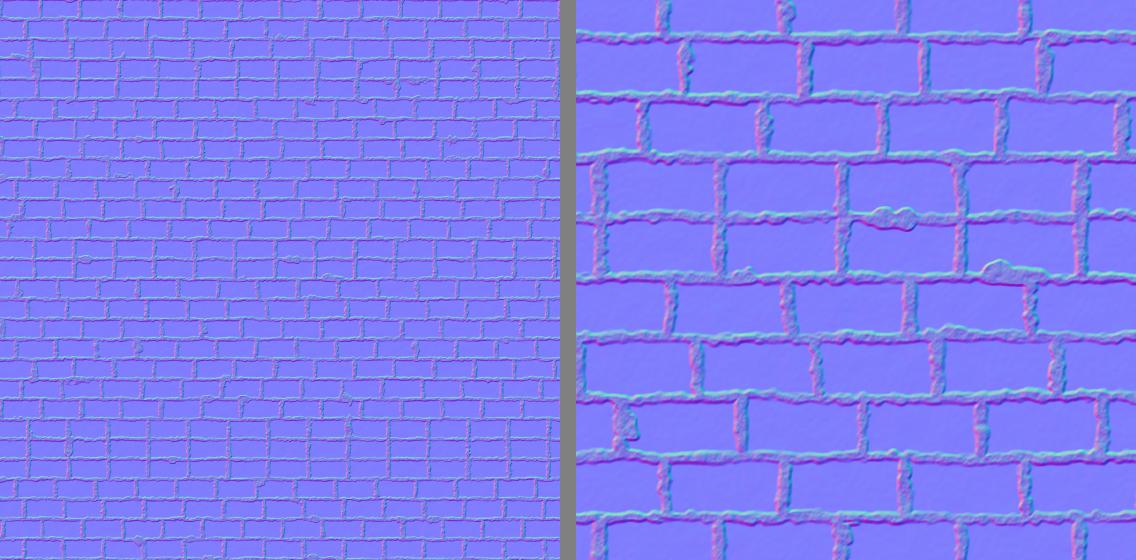
Left: the whole. Right: its middle third, enlarged.
A Shadertoy shader for this texture map:

```glsl
// Tangent-space normal map of a worn brick wall: 14 bricks across, 28 courses down.

const float COURSES = 28.0;
const float BRICKS = 14.0;
const float RELIEF = 0.07;      // brick height above mortar, in course heights
const float BEVEL = 0.075;      // width of the sloping brick edge
const float ROUGHNESS = 0.2;    // how far unresolved mortar grit shortens the normal
const int SUBSAMPLES = 2;

// Position of the first upright joint of each course, in brick lengths.
const float BOND[28] = float[28](
    0.01, 0.64, 0.79, 0.95, 0.92, 0.38, 0.88, 0.05, 0.70, 0.40, 0.57, 0.23, 0.88, 0.87,
    0.45, 0.68, 0.05, 0.41, 0.86, 0.55, 0.04, 0.71, 0.71, 0.71, 0.40, 0.60, 0.07, 0.60);

float hash(vec2 p) {
    vec3 q = fract(p.xyx * vec3(0.1031, 0.1030, 0.0973));
    q += dot(q, q.yzx + 33.33);
    return fract((q.x + q.y) * q.z);
}

float noise(vec2 p) {
    vec2 i = floor(p), f = fract(p);
    f = f * f * f * (f * (f * 6.0 - 15.0) + 10.0);
    float low = mix(hash(i), hash(i + vec2(1, 0)), f.x);
    float high = mix(hash(i + vec2(0, 1)), hash(i + vec2(1, 1)), f.x);
    return mix(low, high, f.y);
}

// Noise vector centred on zero.
vec2 wobble(vec2 p) {
    return vec2(noise(p), noise(p + 71.7)) - 0.5;
}

float roundedBox(vec2 p, vec2 halfSize, float radius) {
    vec2 q = abs(p) - halfSize + radius;
    return length(max(q, 0.0)) + min(max(q.x, q.y), 0.0) - radius;
}

// Signed distance to the nearest brick, negative inside it.
float brickDistance(vec2 p) {
    float course = floor(p.y);
    float along = p.x * BRICKS / COURSES - BOND[int(mod(course, COURSES))];
    vec2 id = vec2(mod(floor(along), BRICKS), mod(course, COURSES));
    vec2 local = vec2((fract(along) - 0.5) * COURSES / BRICKS, fract(p.y) - 0.5);

    // Each brick is laid a little off centre and off level.
    vec2 shift = vec2(hash(id + 3.1), hash(id + 17.3)) - 0.5;
    float tilt = hash(id + 29.7) - 0.5;
    local += shift * vec2(0.06, 0.025);
    local.y += tilt * 0.04 * local.x;
    return roundedBox(local, vec2(0.945, 0.464), 0.05);
}

// Returns the height in x and the share of mortar in y.
vec2 wallSurface(vec2 p) {
    vec2 bent = p + 0.07 * wobble(p * 1.4) + 0.045 * wobble(p * 5.0);
    float d = brickDistance(bent);

    // Edges are crisp in places and ragged in others; a few corners are broken.
    float wear = mix(0.02, 0.09, noise(p * 0.9 + 5.0));
    float ragged = noise(p * vec2(8.0, 11.0) + 9.0);
    float chipped = smoothstep(0.87, 0.97, noise(p * 1.15 + 53.0));
    d += wear * (ragged - 0.5) + chipped * 0.25 * noise(p * 4.5 + 21.0);

    float joint = smoothstep(-BEVEL, 0.0, d);
    float filling = 0.035 * noise(p * vec2(1.5, 3.0) + 87.0);
    float grit = 0.022 * noise(p * 11.0) + 0.008 * noise(p * 25.0);
    float grain = 0.005 * noise(p * 3.0) + 0.002 * noise(p * 12.0);
    return vec2(mix(RELIEF + grain, filling + grit, joint), joint);
}

// Normal with x to the right and y down the wall, shortened over rough mortar.
vec3 wallNormal(vec2 p, float reach) {
    vec2 e = vec2(reach, 0.0);
    vec2 right = wallSurface(p + e.xy), left = wallSurface(p - e.xy);
    vec2 below = wallSurface(p + e.yx), above = wallSurface(p - e.yx);
    vec2 slope = vec2(right.x - left.x, below.x - above.x) / (2.0 * reach);
    float joint = (right.y + left.y + below.y + above.y) * 0.25;
    vec3 normal = normalize(vec3(-slope, 1.0));
    normal.z *= 1.0 - ROUGHNESS * smoothstep(0.0, 0.5, joint);
    return normal;
}

void mainImage(out vec4 fragColor, in vec2 fragCoord) {
    vec3 sum = vec3(0.0);
    for (int j = 0; j < SUBSAMPLES; j++) {
        for (int i = 0; i < SUBSAMPLES; i++) {
            vec2 offset = (vec2(i, j) + 0.5) / float(SUBSAMPLES) - 0.5;
            vec2 uv = (fragCoord + offset) / iResolution.xy;
            vec2 wall = vec2(uv.x, 1.0 - uv.y) * COURSES + vec2(0.0, 0.04);
            sum += wallNormal(wall, 0.018);
        }
    }
    vec3 normal = sum / float(SUBSAMPLES * SUBSAMPLES);
    vec3 encoded = 0.5 + 0.5 * normal - vec3(0.0, 0.008, 0.008);
    fragColor = vec4(encoded, 1.0);
}
```
